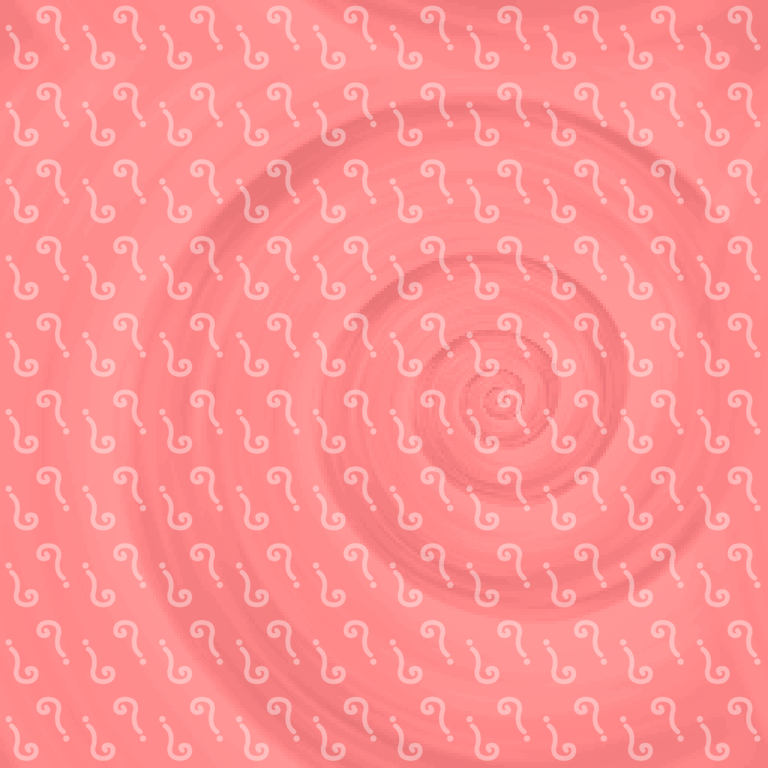
This pattern is drawn by a three.js fragment shader. Its source:

```glsl
varying vec2 vUv;

const float REPEATS = 10.0;               // motif pairs across and down
const vec2 PAIR_CENTER = vec2(-0.012, 0.51);
const vec2 HOOK_MIDDLE = vec2(-0.30, 0.12);
const vec2 DOT_CENTER = vec2(-0.126, -0.126);
const float DOT_RADIUS = 0.041;
const float STROKE_RADIUS = 0.031;
const float EDGE = 0.011;
const float MOTIF_OPACITY = 0.39;

const vec2 SWIRL_CENTER = vec2(0.65, 0.48);
const float SWIRL_RADIUS = 0.25;
const float SEAM_BLEND = 0.14;
const float BLOCKS = 256.0;               // stepped grain of the background
const float TONES = 9.0;

const vec3 LIGHT = vec3(1.0, 0.592, 0.592);
const vec3 MIDDLE = vec3(1.0, 0.525, 0.53);
const vec3 DARK = vec3(0.925, 0.465, 0.475);

float hash(vec2 p) {
  vec3 q = fract(p.xyx * vec3(0.1031, 0.1030, 0.0973));
  q += dot(q, q.yzx + 33.33);
  return fract((q.x + q.y) * q.z);
}

// Value noise that wraps after a whole number of lattice steps
float wrapNoise(vec2 p, vec2 period) {
  vec2 cell = floor(p);
  vec2 f = fract(p);
  f = f * f * (3.0 - 2.0 * f);
  vec2 lo = mod(cell, period);
  vec2 hi = mod(cell + 1.0, period);
  return mix(mix(hash(lo), hash(vec2(hi.x, lo.y)), f.x),
             mix(hash(vec2(lo.x, hi.y)), hash(hi), f.x), f.y);
}

float spiralNoise(vec2 spiral, vec2 frequency) {
  return wrapNoise(spiral * frequency, frequency);
}

// One-armed spiral: each turn doubles the radius
float swirlShade(vec2 p) {
  vec2 d = p - SWIRL_CENTER;
  float turn = atan(d.y, d.x) / 6.283185 + 0.5;
  float octave = log2((length(d) + 0.01) / SWIRL_RADIUS) - turn;
  vec2 spiral = vec2(turn, octave);
  float patches = spiralNoise(spiral, vec2(7.0, 4.0));
  float streaks = 0.6 * spiralNoise(spiral, vec2(9.0, 15.0))
                + 0.4 * spiralNoise(spiral, vec2(17.0, 34.0));
  float arm = fract(octave + 0.12 * (patches - 0.5));
  arm *= 1.0 - smoothstep(0.94, 1.0, arm);
  return 0.12 + 0.65 * pow(arm, 1.5) + 0.4 * (patches - 0.5)
       + 0.75 * (streaks - 0.5) * (0.15 + arm);
}

// Crossfade into the shifted copy along the right and top edges
float tiledShade(vec2 p) {
  vec2 w = smoothstep(1.0 - SEAM_BLEND, 1.0, p);
  float shade = 0.0;
  for (int i = 0; i < 2; i++) {
    for (int j = 0; j < 2; j++) {
      vec2 shift = vec2(float(i), float(j));
      vec2 weight = mix(1.0 - w, w, shift);
      shade += weight.x * weight.y * swirlShade(p - shift);
    }
  }
  return shade;
}

float segmentDistance(vec2 p, vec2 a, vec2 b) {
  vec2 pa = p - a;
  vec2 ba = b - a;
  return length(pa - ba * clamp(dot(pa, ba) / dot(ba, ba), 0.0, 1.0));
}

float curveDistance(vec2 p, vec2 a, vec2 control, vec2 b) {
  float nearest = 1.0;
  vec2 last = a;
  for (int i = 1; i <= 6; i++) {
    float t = float(i) / 6.0;
    vec2 next = mix(mix(a, control, t), mix(control, b, t), t);
    nearest = min(nearest, segmentDistance(p, last, next));
    last = next;
  }
  return nearest;
}

// Curled hook with a dot below its tail
float hookDistance(vec2 p) {
  p = fract(p - HOOK_MIDDLE + 0.5) - 0.5 + HOOK_MIDDLE;
  vec2 curl = vec2(-0.412, 0.213);
  vec2 side = vec2(-0.482, 0.299);
  vec2 crown = vec2(-0.352, 0.386);
  vec2 shoulder = vec2(-0.221, 0.247);
  vec2 waist = vec2(-0.239, 0.100);
  float d = curveDistance(p, vec2(-0.386, 0.282), vec2(-0.334, 0.221), curl);
  d = min(d, curveDistance(p, curl, vec2(-0.490, 0.213), side));
  d = min(d, curveDistance(p, side, vec2(-0.464, 0.386), crown));
  d = min(d, curveDistance(p, crown, vec2(-0.213, 0.378), shoulder));
  d = min(d, curveDistance(p, shoulder, vec2(-0.247, 0.178), waist));
  d = min(d, curveDistance(p, waist, vec2(-0.230, 0.013), vec2(-0.161, -0.039)));
  return min(d - STROKE_RADIUS, length(p - DOT_CENTER) - DOT_RADIUS);
}

void main() {
  // Background tones
  vec2 block = (floor(vUv * BLOCKS) + 0.5) / BLOCKS;
  float shade = clamp(tiledShade(block), 0.0, 1.0);
  shade = mix(shade, floor(shade * TONES + 0.5) / TONES, 0.7);
  vec3 color = mix(LIGHT, MIDDLE, smoothstep(0.0, 0.55, shade));
  color = mix(color, DARK, smoothstep(0.45, 0.9, shade));

  // Each pair is one hook and its half-turn copy
  vec2 p = vUv * REPEATS - PAIR_CENTER;
  float d = min(hookDistance(p), hookDistance(-p));
  float motif = 1.0 - smoothstep(-EDGE, EDGE, d);
  gl_FragColor = vec4(mix(color, vec3(1.0), motif * MOTIF_OPACITY), 1.0);
}
```
